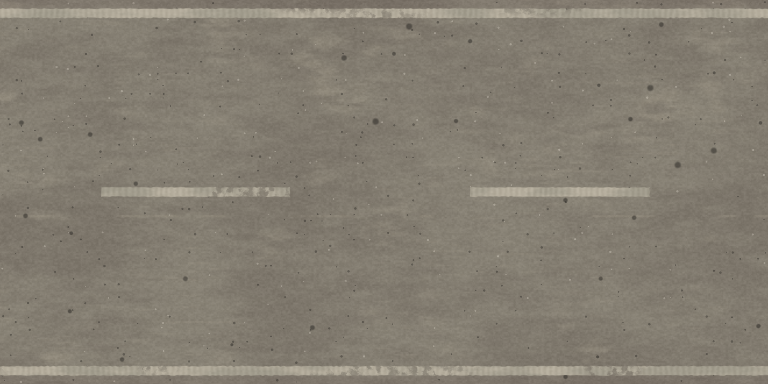
Reproduce this texture procedurally as a Shadertoy shader.

```glsl
// Worn asphalt road with two solid edge lines and two centre dashes.

const vec3 ASPHALT_DARK  = vec3(0.485, 0.458, 0.415);
const vec3 ASPHALT_LIGHT = vec3(0.535, 0.512, 0.462);
const vec3 DUST          = vec3(0.600, 0.570, 0.510);
const vec3 PAINT_DULL    = vec3(0.655, 0.635, 0.575);
const vec3 PAINT_BRIGHT  = vec3(0.735, 0.705, 0.640);

const float EDGE_INSET = 0.0345;   // edge line centre to canvas border
const float HALF_WIDTH = 0.0120;   // half thickness of every stripe
const int   DASH_COUNT = 2;

float hash(vec2 p) {
    vec3 q = fract(p.xyx * 0.1031);
    q += dot(q, q.yzx + 33.33);
    return fract((q.x + q.y) * q.z);
}

float noise(vec2 p) {
    vec2 cell = floor(p), f = fract(p);
    f = f * f * (3.0 - 2.0 * f);
    float low  = mix(hash(cell), hash(cell + vec2(1, 0)), f.x);
    float high = mix(hash(cell + vec2(0, 1)), hash(cell + vec2(1, 1)), f.x);
    return mix(low, high, f.y);
}

float fbm(vec2 p) {
    float sum = 0.0, amplitude = 0.5;
    for (int i = 0; i < 5; i++) {
        sum += amplitude * noise(p);
        p = mat2(1.6, 1.2, -1.2, 1.6) * p + 7.3;
        amplitude *= 0.5;
    }
    return sum;
}

float boxDistance(vec2 p, vec2 halfSize) {
    vec2 d = abs(p) - halfSize;
    return length(max(d, 0.0)) + min(max(d.x, d.y), 0.0);
}

// Signed distance to the nearest painted stripe.
float stripeDistance(vec2 p) {
    float d = abs(min(p.y, 1.0 - p.y) - EDGE_INSET) - HALF_WIDTH;
    for (int i = 0; i < DASH_COUNT; i++) {
        float k = float(i);
        vec2 centre = vec2(0.509 + 0.949 * k, 0.5);
        d = min(d, boxDistance(p - centre, vec2(0.245 - 0.011 * k, HALF_WIDTH)));
    }
    return d;
}

// Scattered round specks: one candidate per cell, kept with the given chance.
float specks(vec2 p, float density, float chance, float seed) {
    vec2 cell = floor(p * density), f = fract(p * density);
    vec2 centre = 0.3 + 0.4 * vec2(hash(cell + seed), hash(cell + seed + 19.7));
    float radius = mix(0.12, 0.28, hash(cell + seed + 41.3));
    float keep = step(hash(cell + seed + 67.1), chance);
    return keep * (1.0 - smoothstep(radius * 0.4, radius, length(f - centre)));
}

vec3 asphalt(vec2 p) {
    float clouds  = fbm(p * vec2(4.0, 5.0) + 3.0);
    float streaks = fbm(p * vec2(14.0, 55.0) + 11.0);
    vec3 color = mix(ASPHALT_DARK, ASPHALT_LIGHT,
                     smoothstep(0.28, 0.72, 0.6 * clouds + 0.4 * streaks));

    // Pale dusty scuffs, both broad and lengthwise
    float scuff = smoothstep(0.56, 0.80, fbm(p * vec2(7.0, 11.0) + 23.0));
    color = mix(color, DUST, 0.5 * scuff * smoothstep(0.3, 0.65, streaks));
    float scratch = smoothstep(0.72, 0.92, noise(p * vec2(16.0, 130.0) + 5.0));
    color = mix(color, DUST, 0.22 * scratch * smoothstep(0.45, 0.65, clouds));

    // Faint broken seam beside the centre dashes
    float seam = 1.0 - smoothstep(0.001, 0.005, abs(p.y - 0.437));
    color = mix(color, DUST, 0.4 * seam * smoothstep(0.55, 0.8, noise(p.xx * vec2(18.0, 3.0))));

    // Grain, pits and bright chips
    float grain = noise(p * vec2(150.0, 210.0)) + 0.6 * noise(p * 330.0) - 0.8;
    color += 0.042 * grain;
    color *= 1.0 - 0.28 * specks(p, 60.0, 0.06, 2.0) - 0.35 * specks(p, 24.0, 0.025, 9.0);
    color += 0.12 * specks(p, 65.0, 0.02, 31.0);

    // Grubby shoulder outside the edge lines
    float shoulder = 1.0 - smoothstep(0.015, 0.03, min(p.y, 1.0 - p.y));
    return color * (1.0 - shoulder * vec3(0.04, 0.055, 0.05));
}

vec3 paint(vec2 p) {
    float fade = fbm(p * vec2(9.0, 30.0) + 51.0);
    float ribs = 0.5 + 0.5 * sin(p.x * 420.0 + 3.0 * noise(p * 20.0));
    vec3 color = mix(PAINT_DULL, PAINT_BRIGHT, smoothstep(0.25, 0.65, fade));
    return color - 0.035 * ribs + 0.03 * (noise(p * 210.0) - 0.5);
}

void mainImage(out vec4 fragColor, in vec2 fragCoord) {
    vec2 p = fragCoord / iResolution.y;
    float pixel = 1.0 / iResolution.y;

    // Ragged stripe outline
    float d = stripeDistance(p) + 0.0025 * (noise(p * 130.0) - 0.5);
    float coverage = 1.0 - smoothstep(-0.75 * pixel, 0.75 * pixel, d);

    // Paint rubbed away in patches
    float rubbed = smoothstep(0.62, 0.78, noise(p * vec2(5.0, 9.0) + 14.0))
                 * smoothstep(0.40, 0.65, fbm(p * 75.0));
    coverage *= 0.95 - 0.7 * rubbed;

    fragColor = vec4(mix(asphalt(p), paint(p), coverage), 1.0);
}
```
